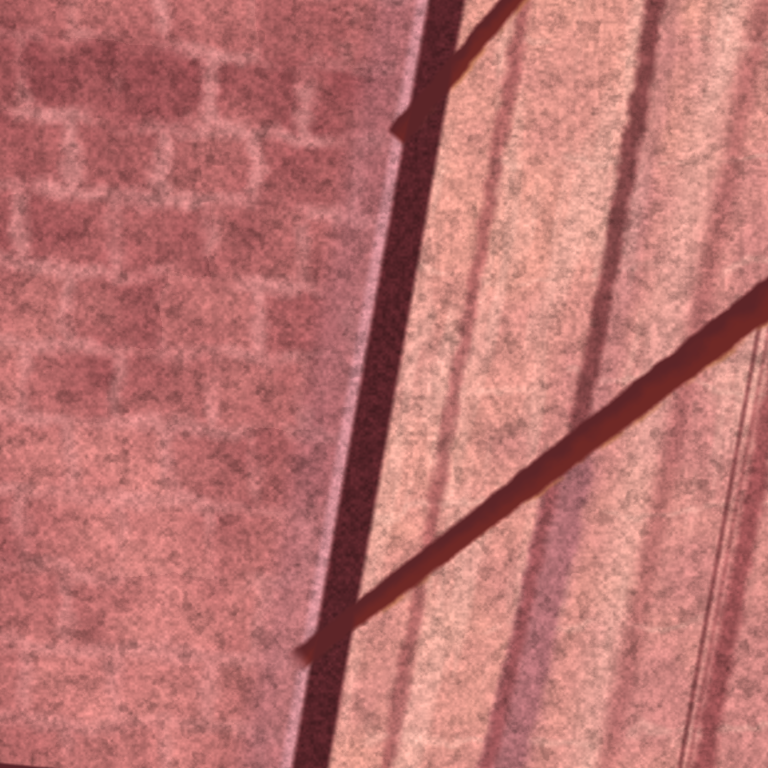
Reproduce this texture procedurally as a WebGL 2 fragment shader.

```glsl
#version 300 es
precision highp float;
// A sunlit wall: rough pink masonry on the left, pale fluted stone on the right,
// split by a leaning dark strip and crossed by two slanted bars.
// Built from slanted bands, tapered segments, a running brick bond and value noise.
uniform vec2 u_resolution;
out vec4 fragColor;
const vec3 STONE_DARK = vec3(0.58, 0.30, 0.31);
const vec3 STONE_LIGHT = vec3(0.81, 0.50, 0.48);
const vec3 MORTAR = vec3(0.82, 0.54, 0.53);
const vec3 MAUVE = vec3(0.66, 0.41, 0.43);
const vec3 RIM = vec3(0.83, 0.57, 0.60);
const vec3 PEACH = vec3(0.88, 0.60, 0.54);
const vec3 ROSE = vec3(0.79, 0.51, 0.49);
const vec3 PALE = vec3(0.93, 0.71, 0.65);
const vec3 GROOVE = vec3(0.56, 0.28, 0.29);
const vec3 STRIP = vec3(0.34, 0.14, 0.16);
const vec3 BAR = vec3(0.44, 0.16, 0.15);
const vec3 OCHRE = vec3(0.72, 0.44, 0.29);

float hash(vec2 p) {
  return fract(sin(dot(p, vec2(127.1, 311.7))) * 43758.5453);
}

float noise(vec2 p) {
  vec2 i = floor(p), f = fract(p);
  f = f * f * (3.0 - 2.0 * f);
  return mix(mix(hash(i), hash(i + vec2(1, 0)), f.x),
             mix(hash(i + vec2(0, 1)), hash(i + vec2(1, 1)), f.x), f.y);
}

float fbm(vec2 p) {
  float sum = 0.0, amp = 0.53;
  for (int i = 0; i < 4; i++) {
    sum += amp * noise(p);
    p = p * 2.1 + 7.3;
    amp *= 0.5;
  }
  return sum;
}

// Coverage of a band from its centre offset, half width and edge softness
float band(float offset, float halfWidth, float soft) {
  return 1.0 - smoothstep(halfWidth - soft, halfWidth + soft, abs(offset));
}

// Stones in a sagging running bond with soft, broken joints
vec3 masonry(vec2 p, float down) {
  vec2 warp = vec2(fbm(p * 17.0), fbm(p * 17.0 + 40.0)) - 0.5;
  float course = (down - 0.1 * p.x * (1.0 - 0.5 * down) - 0.044) / 0.099 + warp.y * 0.3;
  float row = floor(course);
  float column = (p.x - 0.029) / 0.123 - 0.5 * mod(row, 2.0) + warp.x * 0.25;
  vec2 cell = vec2(column, course);
  vec2 edge = (0.5 - abs(fract(cell) - 0.5)) * vec2(0.123, 0.099);
  float rough = 0.012 * (fbm(p * 60.0) - 0.5);
  float joint = 1.0 - smoothstep(0.001, 0.019, min(edge.x, edge.y) + rough);
  float worn = smoothstep(0.2, 0.65, fbm(p * 14.0 + 5.0)) * mix(0.85, 0.45, down);
  float tone = 0.08 + 0.65 * down + 0.3 * hash(floor(cell)) + 1.1 * (fbm(p * 10.0) - 0.5);
  vec3 stone = mix(STONE_DARK, STONE_LIGHT, clamp(tone, 0.0, 1.0));
  return mix(stone, MORTAR, joint * worn);
}

// Pale stone with slanted light streaks, faint courses and dark grooves
vec3 flutedStone(vec2 p, float down) {
  float slant = p.x + 0.19 * down;
  float fade = 0.15 + 0.5 * smoothstep(0.68, 1.08, slant) + 0.3 * down;
  vec3 col = mix(PEACH, ROSE, clamp(fade + 1.3 * (fbm(p * 12.0) - 0.5), 0.0, 1.0));
  float streak = fbm(vec2(slant * 24.0, down * 4.0));
  col = mix(col, PALE, 0.5 * smoothstep(0.5, 0.75, streak));
  col = mix(col, PALE, 0.4 * band(slant - 0.95, 0.025, 0.025));
  float course = fract((down - 0.02) / 0.15 + 0.5 * fbm(p * 12.0)) - 0.5;
  col = mix(col, PALE, 0.4 * band(course, 0.03, 0.03) * smoothstep(0.4, 0.6, fbm(p * 20.0)));
  float below = smoothstep(0.57, 0.61, down);
  float x = p.x + 0.012 * (fbm(p * 45.0) - 0.5);
  col = mix(col, GROOVE, 0.62 * band(x - 0.684 + 0.18 * down, 0.009, 0.007));
  float bend = x - 0.853 + 0.155 * down + 0.046 * down * down;
  col = mix(col, MAUVE, 0.35 * band(bend - 0.018, 0.020, 0.012));
  vec3 shadow = mix(GROOVE * 0.82, MAUVE, below);
  col = mix(col, shadow, 0.85 * band(bend, mix(0.012, 0.029, below), 0.007));
  col = mix(col, GROOVE, 0.7 * below * band(bend + 0.018, 0.009, 0.008));
  col = mix(col, GROOVE, 0.42 * band(x - 0.996 + 0.208 * down, 0.013, 0.012));
  float lower = smoothstep(0.36, 0.42, down);
  col = mix(col, GROOVE * 0.85, 0.75 * lower * band(p.x - 1.065 + 0.18 * down, 0.003, 0.003));
  col = mix(col, GROOVE, 0.5 * lower * band(p.x - 1.081 + 0.185 * down, 0.003, 0.003));
  return mix(col, GROOVE, 0.85 * lower * band(x - 1.102 + 0.187 * down, 0.013, 0.008));
}

// Slanted bar from a to b, widening between two half widths, with a warm lower lip
vec3 addBar(vec3 col, vec2 p, vec2 a, vec2 b, vec2 halfWidths, float darkness) {
  vec2 dir = normalize(b - a), q = p - a;
  float along = dot(q, dir) / length(b - a);
  float off = dir.x * q.y - dir.y * q.x + 0.006 * (fbm(p * 50.0) - 0.5);
  float w = mix(halfWidths.x, halfWidths.y, along);
  float inside = smoothstep(-0.015, 0.025, along);
  float lip = smoothstep(0.35, 0.65, fbm(p * 22.0)) * (1.0 - darkness);
  col = mix(col, OCHRE, 0.7 * inside * lip * band(off + w, 0.005, 0.004));
  float shade = max(darkness, 0.75 * smoothstep(-0.5, 0.7, off / w + fbm(p * 45.0) - 0.5));
  return mix(col, mix(BAR, STRIP, shade), inside * band(off, w, 0.004));
}

void main() {
  vec2 p = gl_FragCoord.xy / u_resolution;
  float down = 1.0 - p.y;
  float side = p.x - (0.582 - 0.178 * down);
  // Wall surfaces, with a smooth mauve margin and thin bright rim beside the strip
  vec3 left = mix(masonry(p, down), MAUVE, 0.6 * smoothstep(-0.115, -0.07, side));
  left = mix(left, RIM, 0.8 * band(side + 0.031, 0.008, 0.006));
  vec3 col = mix(left, flutedStone(p, down), smoothstep(-0.004, 0.004, side));
  // Grain and dark flecks
  float grain = 0.6 * noise(p * 170.0) + 0.4 * noise(p * 310.0) - 0.5;
  float fleck = smoothstep(0.52, 0.72, fbm(p * 62.0 + 11.0));
  col *= 1.03 + 0.34 * grain + 0.24 * (fbm(p * 75.0) - 0.5) - 0.13 * fleck;
  // Dark strip, crossing bars and the shadowed lower corner
  float onStrip = band(side, 0.0235, 0.005);
  col = mix(col, STRIP * (1.0 + 0.5 * grain), onStrip);
  col = addBar(col, p, vec2(0.385, 0.138), vec2(1.0, 0.611), vec2(0.013, 0.023), 0.7 * onStrip);
  col = addBar(col, p, vec2(0.515, 0.820), vec2(0.666, 1.0), vec2(0.014, 0.012), 0.8 * onStrip);
  col = mix(col, STRIP, 1.0 - smoothstep(0.004, 0.009, p.y + 0.1 * p.x));
  fragColor = vec4(clamp(col, 0.0, 1.0), 1.0);
}
```
